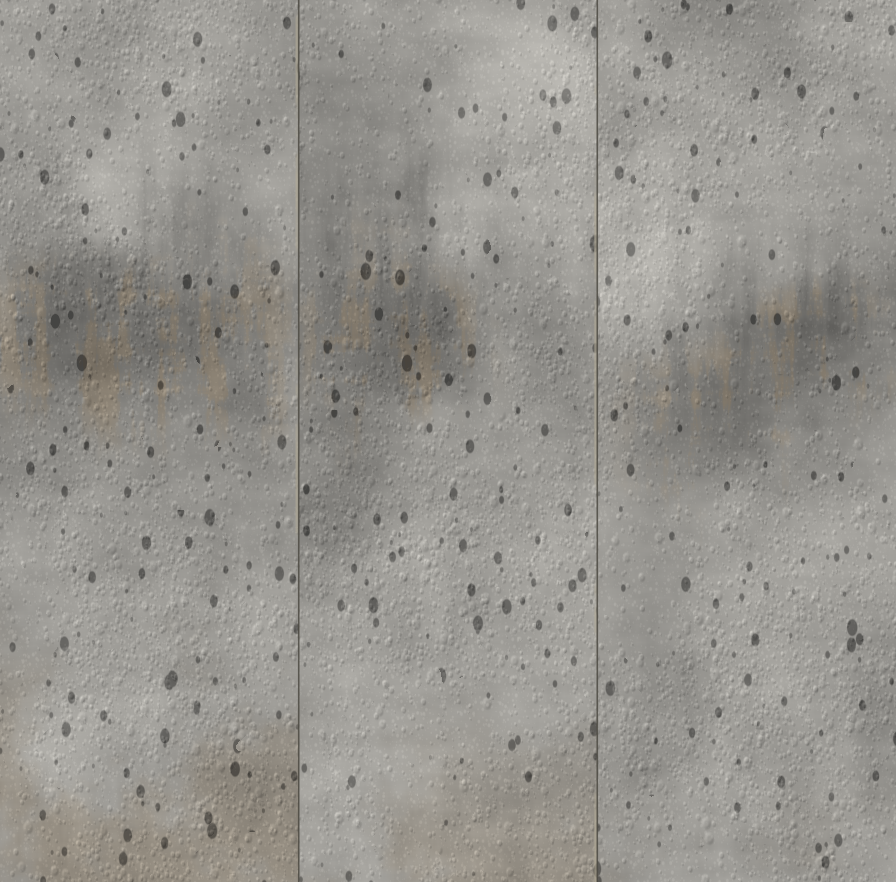
Give the GLSL for this texture, as a Shadertoy shader.

```glsl
const float PANELS = 3.0;
const float SEAM_WIDTH = 0.0019;
const float RIM_WIDTH = 0.0035;
const float BASE_TONE = 0.60;
const float CLOUD_DEPTH = 0.085;
const float BRUSH_DEPTH = 0.035;
const float RELIEF_DEPTH = 0.13;
const float PIT_DEPTH = 0.22;
const float GRAIN_DEPTH = 0.045;
const vec2 LIGHT_STEP = vec2(-0.0013, 0.0018);
const vec3 CEMENT = vec3(1.008, 0.997, 0.966);
const vec3 WARM_TINT = vec3(1.05, 0.99, 0.91);
const vec3 SEAM_COLOR = vec3(0.30, 0.29, 0.26);
const vec3 RIM_COLOR = vec3(0.70, 0.67, 0.59);
const mat2 TURN = mat2(1.52, 1.14, -1.14, 1.52);

// Broad stains: centre, radius, change of tone
const int STAINS = 12;
const vec4 STAIN[STAINS] = vec4[](
    vec4(0.12, 0.76, 0.07, 0.09), vec4(0.07, 0.63, 0.11, -0.11),
    vec4(0.24, 0.60, 0.12, -0.09), vec4(0.05, 0.13, 0.07, 0.07),
    vec4(0.43, 0.61, 0.11, -0.14), vec4(0.60, 0.82, 0.15, 0.05),
    vec4(0.45, 0.38, 0.09, 0.05), vec4(0.50, 0.12, 0.14, 0.05),
    vec4(0.77, 0.76, 0.15, 0.05), vec4(0.91, 0.62, 0.09, -0.13),
    vec4(0.79, 0.52, 0.10, -0.10), vec4(0.87, 0.24, 0.13, 0.05));

vec2 hash2(vec2 c) {
    vec3 q = fract(c.xyx * vec3(0.1031, 0.1030, 0.0973));
    q += dot(q, q.yzx + 33.33);
    return fract((q.xx + q.yz) * q.zy);
}

// Layered, folded sines, roughly -1 to 1
float clouds(vec2 p) {
    float sum = 0.0, weight = 0.6;
    for (int i = 0; i < 6; i++) {
        p = TURN * p + vec2(1.7, 9.2);
        sum += weight * sin(p.x + 1.4 * sin(0.8 * p.y)) * cos(p.y + 1.2 * sin(0.7 * p.x));
        weight *= 0.64;
    }
    return sum;
}

// Cellular lumps of random size; density is the share of filled cells
float lumps(vec2 p, float density) {
    vec2 cell = floor(p);
    float height = 0.0;
    for (int j = -1; j <= 1; j++)
    for (int i = -1; i <= 1; i++) {
        vec2 c = cell + vec2(i, j);
        vec2 trait = hash2(c + 71.0);
        float radius = mix(0.22, 0.6, trait.x * trait.x);
        float d = length((p - c - hash2(c)) * vec2(1.0, 0.75));
        float lump = 1.0 - smoothstep(0.3 * radius, radius, d);
        height = max(height, step(trait.y, density) * 1.8 * radius * lump);
    }
    return height;
}

float plaster(vec2 p, float density) {
    return lumps(p * 95.0, 0.45 * density) + 0.75 * lumps(p * 170.0, density);
}

float stainTone(vec2 p, float panel) {
    float tone = 0.0;
    for (int i = 0; i < STAINS; i++) {
        vec4 s = STAIN[i];
        vec2 d = (p - s.xy) / s.z;
        float samePanel = step(abs(floor(s.x * PANELS) - panel), 0.5);
        tone += samePanel * s.w * exp(-dot(d, d));
    }
    return tone;
}

void mainImage(out vec4 fragColor, in vec2 fragCoord) {
    vec2 p = fragCoord / iResolution.x;
    float pixel = 1.0 / iResolution.x;
    float panel = floor(p.x * PANELS);
    vec2 q = p + panel * vec2(2.3, 5.1);

    // Cloudy coat with ragged stains and brush marks
    float cloud = clouds(q * 4.0);
    float streak = clouds(q * vec2(38.0, 5.0) + 3.0);
    float stroke = clouds(q * vec2(7.0, 42.0) + 8.0);
    vec2 ragged = 0.045 * vec2(cloud, clouds(q * 5.0 + 20.0)) + vec2(0.0, 0.03 * streak);
    float stain = stainTone(p + ragged, panel);
    float dark = smoothstep(0.01, 0.10, -stain);
    float tone = BASE_TONE + stain + CLOUD_DEPTH * cloud;
    tone += BRUSH_DEPTH * (0.5 * stroke + streak * (0.4 + 0.6 * dark));

    // Raised grit lit from the upper left
    float density = mix(0.12, 0.7, smoothstep(-0.5, 0.6, clouds(q * 3.2 + 40.0)));
    float relief = plaster(q, density) - plaster(q + LIGHT_STEP, density);
    tone += RELIEF_DEPTH * relief;

    // Sparse pits and fine grain
    float pit = lumps(q * vec2(75.0, 62.0) + 13.0, 0.05 + 0.12 * density);
    tone -= PIT_DEPTH * smoothstep(0.1, 0.6, pit);
    tone += GRAIN_DEPTH * (lumps(q * 240.0 + 5.0, 0.6) - 0.4);

    // Bare warm ground in the dark stains and low on the panels
    float low = 1.0 - smoothstep(0.0, 0.4, p.y + 0.12 * panel);
    float warmth = dark * smoothstep(-0.1, 0.5, streak + 0.4 * stroke);
    warmth += 0.7 * low * smoothstep(-0.4, 0.4, -cloud);
    vec3 color = clamp(tone, 0.27, 0.80) * CEMENT;
    color *= mix(vec3(1.0), WARM_TINT, clamp(warmth, 0.0, 1.0));

    // Joints with a broken pale rim on their left
    float joint = clamp(round(p.x * PANELS), 1.0, PANELS - 1.0) / PANELS;
    float offset = p.x - joint;
    float rim = smoothstep(-RIM_WIDTH - pixel, -RIM_WIDTH + pixel, offset) * step(offset, 0.0);
    rim *= smoothstep(0.0, 0.5, clouds(vec2(joint * 30.0, p.y * 6.0)));
    color = mix(color, RIM_COLOR, 0.6 * rim);
    float seam = 1.0 - smoothstep(-0.5 * pixel, 0.5 * pixel, abs(offset) - 0.5 * SEAM_WIDTH);
    color = mix(color, SEAM_COLOR, 0.85 * seam);

    fragColor = vec4(color, 1.0);
}
```
